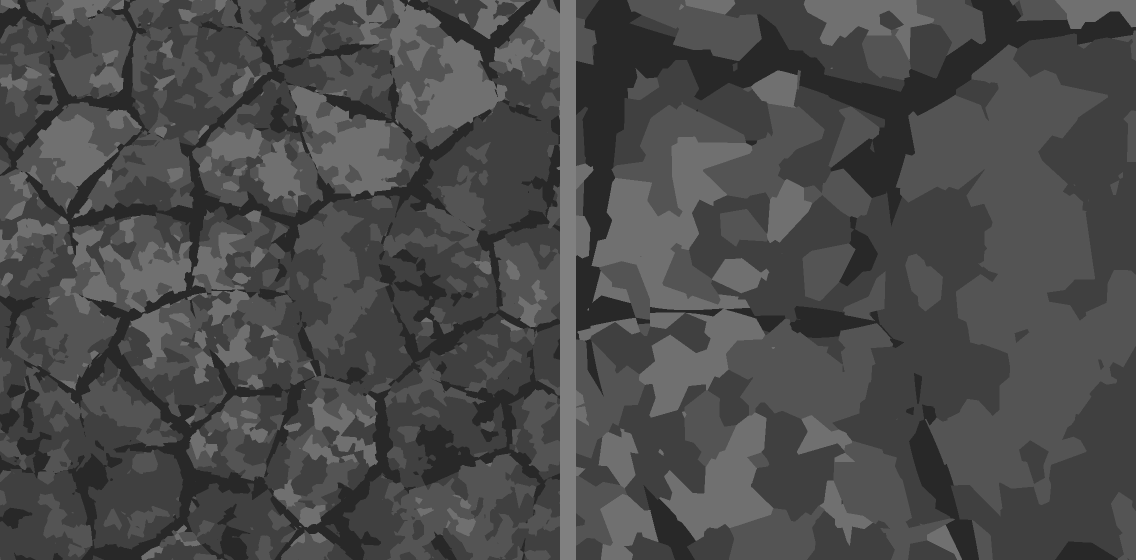
Left, the full canvas; right, a detail of the centre.
This texture is drawn by a WebGL 2 fragment shader. Its source:

```glsl
#version 300 es
precision highp float;
// Dry stone wall of faceted grey blocks, split by ragged dark joints.
uniform vec2 u_resolution;
out vec4 fragColor;

const vec2 STONE_GRID = vec2(5.2, 6.4);
const float SHARD_GRID = 43.0;
const float TAU = 6.2832;

vec2 hash2(vec2 p) {
  vec3 q = fract(p.xyx * vec3(0.1031, 0.1030, 0.0973));
  q += dot(q, q.yzx + 33.33);
  return fract((q.xx + q.yz) * q.zy);
}

vec2 gradientAt(vec2 cell) {
  float angle = TAU * hash2(cell + 71.0).x;
  return vec2(cos(angle), sin(angle));
}

float gradientNoise(vec2 p) {
  vec2 i = floor(p), f = fract(p), e = vec2(1.0, 0.0);
  vec2 w = f * f * f * (f * (f * 6.0 - 15.0) + 10.0);
  float low = mix(dot(gradientAt(i), f), dot(gradientAt(i + e), f - e), w.x);
  float high = mix(dot(gradientAt(i + e.yx), f - e.yx),
                   dot(gradientAt(i + 1.0), f - 1.0), w.x);
  return mix(low, high, w.y);
}

// Distance to a randomly turned and stretched triangle.
float triangleDistance(vec2 d, vec2 rnd) {
  float angle = TAU * rnd.x, c = cos(angle), s = sin(angle);
  vec2 q = mat2(c, -s, s, c) * d;
  float stretch = mix(0.75, 1.45, rnd.y);
  q *= vec2(stretch, 1.0 / stretch);
  return max(abs(q.x) * 0.866 + q.y * 0.5, -q.y);
}

// Centre of the angular shard that covers p.
vec2 shardCentre(vec2 p, float grid) {
  vec2 g = p * grid, base = floor(g), best = g;
  float nearest = 1e3;
  for (int y = -2; y <= 2; y++)
    for (int x = -2; x <= 2; x++) {
      vec2 cell = base + vec2(x, y);
      vec2 site = cell + hash2(cell + 13.0);
      float d = triangleDistance(g - site, hash2(cell + 157.0));
      if (d < nearest) { nearest = d; best = site; }
    }
  return best / grid;
}

// Stone cell in xy, distance to its joint in z; odd courses are offset.
vec3 stoneAt(vec2 p, vec2 grid) {
  vec2 base = floor(p * grid), id = base, a = p, b = p;
  float d1 = 1e3, d2 = 1e3;
  for (int y = -2; y <= 2; y++)
    for (int x = -2; x <= 2; x++) {
      vec2 cell = base + vec2(x, y);
      vec2 jitter = mix(vec2(0.12), vec2(0.88), hash2(cell + 29.0));
      vec2 site = (cell + jitter + vec2(0.5 * mod(cell.y, 2.0), 0.0)) / grid;
      float d = distance(p, site);
      if (d < d1) { d2 = d1; b = a; d1 = d; a = site; id = cell; }
      else if (d < d2) { d2 = d; b = site; }
    }
  return vec3(id, dot(0.5 * (a + b) - p, normalize(b - a)));
}

// Four flat greys, from joint shadow to lit face.
float greyLevel(float tone) {
  if (tone < -1.35) return 0.155;
  if (tone < -0.07) return 0.25;
  return tone < 0.82 ? 0.33 : 0.44;
}

float wall(vec2 p) {
  vec2 shard = shardCentre(p, SHARD_GRID);
  vec2 rnd = hash2(floor(shard * 4096.0));

  // Stone outlines lean towards the shards, which chips their edges.
  vec2 q = mix(p, shard, 0.3);
  q += 0.035 * vec2(gradientNoise(q * 5.0), gradientNoise(q * 5.0 + 37.0));
  vec3 stone = stoneAt(q, STONE_GRID);

  // Joints swell, pinch and vanish along their length.
  float halfWidth = 0.0052 + 0.021 * gradientNoise(p * 7.0 + 19.0)
                  + 0.005 * (rnd.y - 0.5);
  if (stone.z < halfWidth) return 0.155;

  // Each stone has its own brightness and roughness.
  vec2 look = hash2(stone.xy + 211.0);
  float roughness = mix(0.35, 1.35, look.y);
  float tone = 0.7 * (2.0 * look.x - 1.0) + 0.7 * (p.y - 0.5)
             + 1.8 * gradientNoise(shard * 9.0 + 53.0)
             + roughness * (2.0 * rnd.x - 1.0);
  return greyLevel(tone);
}

void main() {
  // Average four samples per pixel to smooth the edges.
  float grey = 0.0;
  for (int i = 0; i < 4; i++) {
    vec2 offset = vec2(i % 2, i / 2) * 0.5 - 0.25;
    grey += 0.25 * wall((gl_FragCoord.xy + offset) / u_resolution.y);
  }
  fragColor = vec4(vec3(grey), 1.0);
}
```
